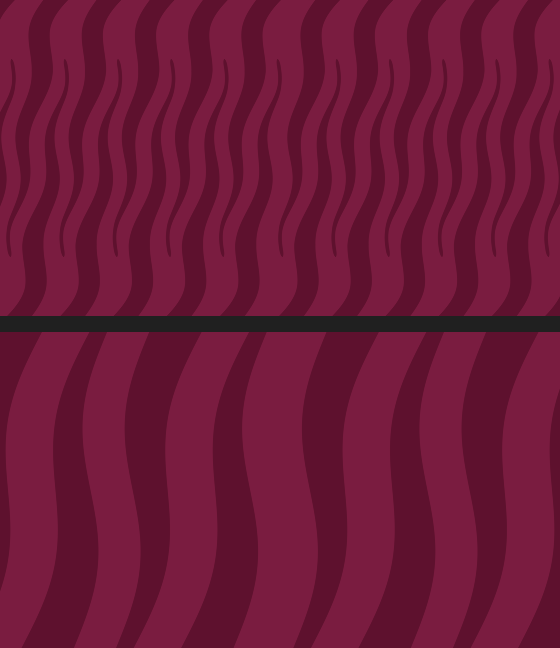
Top, the full canvas; bottom, a detail of the centre.
This pattern is drawn by a Shadertoy shader. Its source:

```glsl
// Wavy tapering stripes in two wine tones, all following one slanted meander.
// Each stripe narrows downward to a curled tip; the set is interleaved with its
// own half-turn, and a slightly wider light band runs through the centre.

const float TAU = 6.2831853;
const vec3 LIGHT = vec3(0.48, 0.11, 0.25);
const vec3 DARK = vec3(0.37, 0.067, 0.18);

// Lengths are in canvas heights, measured from the centre.
const float PERIOD = 0.1684;
const float STRIPE_OFFSET = 0.0407;
const float HALF_SEAM = 0.0093;

// Grows from 0 to 1 close to the top and bottom borders.
float borderFlare(float y) {
    float f = max((abs(y) - 0.3935) / 0.1065, 0.0);
    return f * f;
}

// Horizontal shift of the flow: slant, three waves, extra bend at the borders.
float meander(float y) {
    return 0.16 * y - 0.0162 * sin(3.0 * TAU * y) + 0.0208 * sign(y) * borderFlare(y);
}

// Half width of a stripe: thick above, thin below, ending in a rounded tip.
float stripeHalfWidth(float y) {
    float taper = clamp(0.0185 + 0.055 * y, 0.0058, 0.0336);
    float tip = max((-0.292 - y) / 0.0208, 0.0);
    float cap = sqrt(max(1.0 - tip * tip, 0.0));
    return taper * cap + 0.0058 * borderFlare(y) * step(0.0, y);
}

// Signed horizontal distance to the nearest stripe, negative inside.
float stripeDistance(vec2 q) {
    float curl = 0.0139 * smoothstep(0.185, 0.324, -q.y);
    float x = q.x - STRIPE_OFFSET - curl;
    x -= PERIOD * round(x / PERIOD);
    float tipGap = max(-0.313 - q.y, 0.0);
    return abs(x) - stripeHalfWidth(q.y) + tipGap;
}

// Coverage of a signed distance, with an edge about one pixel wide.
float coverage(float d, float pixel) {
    return 1.0 - smoothstep(-0.6 * pixel, 0.6 * pixel, d);
}

void mainImage(out vec4 fragColor, in vec2 fragCoord) {
    vec2 p = (fragCoord - 0.5 * iResolution.xy) / iResolution.y;
    float pixel = 1.0 / iResolution.y;

    // Straighten the flow and fold away the wider centre band.
    vec2 q = vec2(p.x - meander(p.y), p.y);
    q.x -= clamp(q.x, -HALF_SEAM, HALF_SEAM);

    // Interleave the stripes with their half-turn.
    float d = min(stripeDistance(q), stripeDistance(-q));
    fragColor = vec4(mix(LIGHT, DARK, coverage(d, pixel)), 1.0);
}
```
